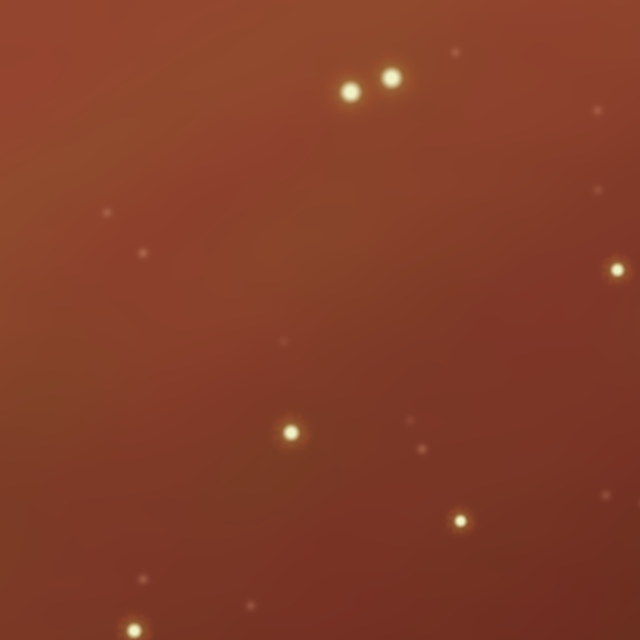
Give the GLSL for this texture, as a three.js fragment shader.

```glsl
varying vec2 vUv;

const vec3 DARK_RUST = vec3(0.415, 0.175, 0.120);
const vec3 MID_RUST = vec3(0.490, 0.230, 0.150);
const vec3 LIGHT_RUST = vec3(0.570, 0.280, 0.178);
const vec3 HUE_DRIFT = vec3(0.012, -0.016, 0.006);
const vec3 CORE_COLOR = vec3(0.95, 0.95, 0.78);
const vec3 HALO_COLOR = vec3(0.64, 0.47, 0.22);
const vec3 RIM_COLOR = vec3(0.62, 0.25, 0.15);
const vec3 FAINT_COLOR = vec3(0.72, 0.45, 0.34);

const vec2 LIGHT_SLOPE = vec2(-0.32, 0.68);
const float CLOUD_DEPTH = 0.14;
const float BLOCKS = 24.0;
const float BLOCK_DEPTH = 0.006;

const vec2 PAIR_CENTER = vec2(0.580, 0.867);
const vec2 PAIR_OFFSET = vec2(0.032, 0.011);
const float PAIR_RADIUS = 0.021;
const int MEDIUM_COUNT = 4;
const vec2 MEDIUM_SEED = vec2(0.455, 0.420);
const float MEDIUM_RADIUS = 0.0125;
const int FAINT_COUNT = 13;
const vec2 FAINT_SEED = vec2(0.910, 0.860);
const float FAINT_RADIUS = 0.0075;
const float FAINT_JITTER = 0.10;
const vec2 SPREAD_STEP = vec2(0.7549, 0.6180);
const float LOW_BIAS = 1.3;

float hash(vec2 p) {
  vec3 q = fract(vec3(p.xyx) * 0.1031);
  q += dot(q, q.yzx + 33.33);
  return fract((q.x + q.y) * q.z);
}

float noise(vec2 p) {
  vec2 cell = floor(p);
  vec2 f = fract(p);
  f = f * f * (3.0 - 2.0 * f);
  float low = mix(hash(cell), hash(cell + vec2(1.0, 0.0)), f.x);
  float high = mix(hash(cell + vec2(0.0, 1.0)), hash(cell + 1.0), f.x);
  return mix(low, high, f.y);
}

// Evenly spread positions, denser toward the bottom
vec2 scatter(vec2 seed, float index) {
  vec2 p = fract(seed + index * SPREAD_STEP);
  return vec2(p.x, pow(p.y, LOW_BIAS));
}

// Dusty gradient with broad diagonal clouds and slight blocky mottling
vec3 background(vec2 uv) {
  vec2 along = vec2(dot(uv, vec2(0.85, 0.53)), dot(uv, vec2(-0.53, 0.85)));
  float cloud = noise(along * vec2(1.8, 4.5) + 7.0) - 0.5;
  float level = 0.32 + dot(uv, LIGHT_SLOPE) + CLOUD_DEPTH * cloud;
  vec3 color = mix(DARK_RUST, MID_RUST, smoothstep(-0.05, 0.48, level));
  color = mix(color, LIGHT_RUST, smoothstep(0.40, 0.80, level));
  color += HUE_DRIFT * (noise(along * vec2(4.0, 7.0) + 31.0) - 0.5) * 2.0;
  float block = noise(uv * vec2(0.5, 1.0) * BLOCKS) - 0.5;
  return color + BLOCK_DEPTH * block * vec3(1.0, 0.6, 0.3);
}

// Pale core, olive halo and a broken reddish rim
vec3 addStar(vec3 color, vec2 offset, float radius) {
  float d = length(offset) / radius;
  float speckle = noise(offset * 2.4 / radius + 50.0);
  float rim = exp(-pow((d - 1.55) / 0.35, 2.0)) * speckle;
  float halo = exp(-d * d / 1.3) * (0.75 + 0.35 * speckle);
  color = mix(color, RIM_COLOR, 0.55 * rim);
  color = mix(color, HALO_COLOR, min(halo, 1.0));
  return mix(color, CORE_COLOR, 1.0 - smoothstep(0.25, 1.0, d));
}

void main() {
  vec3 color = background(vUv);

  // Faint blurred stars
  for (int i = 0; i < FAINT_COUNT; i++) {
    float n = float(i);
    vec2 jitter = vec2(hash(vec2(n, 3.0)), hash(vec2(n, 11.0))) - 0.5;
    vec2 center = scatter(FAINT_SEED, n) + FAINT_JITTER * jitter;
    float d = length(vUv - center) / FAINT_RADIUS;
    float strength = mix(0.2, 0.75, hash(vec2(n, 19.0)));
    color = mix(color, FAINT_COLOR, strength * exp(-d * d));
  }

  // Medium stars
  for (int i = 0; i < MEDIUM_COUNT; i++) {
    float n = float(i);
    float radius = MEDIUM_RADIUS * (1.3 - 0.1 * n);
    color = addStar(color, vUv - scatter(MEDIUM_SEED, n), radius);
  }

  // Bright close pair
  for (int i = 0; i < 2; i++) {
    float side = float(i) * 2.0 - 1.0;
    color = addStar(color, vUv - PAIR_CENTER - side * PAIR_OFFSET, PAIR_RADIUS);
  }

  gl_FragColor = vec4(color, 1.0);
}
```
